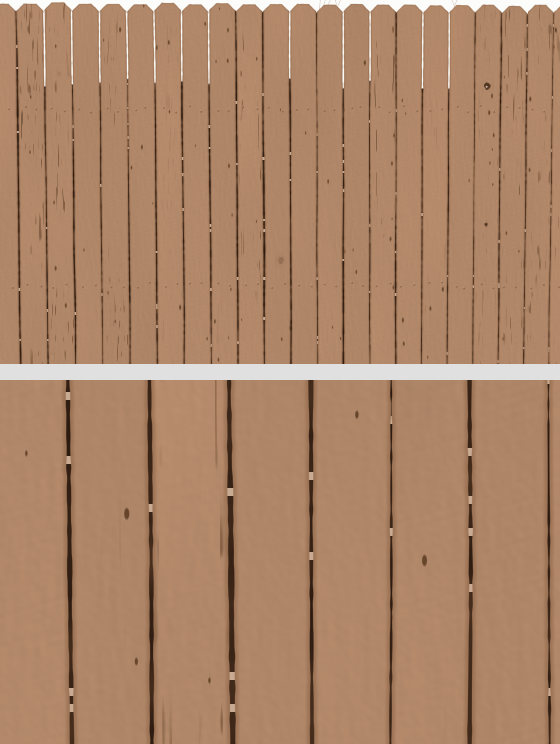
Top: the whole. Bottom: its middle third, enlarged.
This texture is drawn by a Shadertoy shader. Its source:

```glsl
// Painted dog-eared plank fence with narrow, fanning gaps under a white sky.
#define PAINT vec3(.695, .532, .412)
#define EDGE vec3(.58, .42, .30)
#define CRACK vec3(.40, .27, .17)
#define SHADOW vec3(.17, .10, .06)
#define CHIP vec3(.85, .76, .69)
#define SKY vec3(.99, .99, .98)
#define SEAM_TOP vec3(.0286, .0497, .0000846) // start, pitch, narrowing
#define SEAM_BOTTOM vec3(.0365, .0495, .000117)
#define EAR .0135         // size of the cut corners
#define GAP .0013         // half width of an average gap
#define SKY_DEPTH .150    // how far down the sky shows through
#define WEAR 1.0          // strength of cracks and chips

float hash(vec2 p) {
    vec3 q = fract(p.xyx * .1031);
    q += dot(q, q.yzx + 33.33);
    return fract((q.x + q.y) * q.z);
}

float noise(vec2 p) {
    vec2 i = floor(p), f = fract(p);
    f = f * f * (3. - 2. * f);
    return mix(mix(hash(i), hash(i + vec2(1, 0)), f.x),
               mix(hash(i + vec2(0, 1)), hash(i + vec2(1, 1)), f.x), f.y);
}

// Coverage of a shape from its signed distance
float cover(float dist, float px) { return smoothstep(px, -px, dist); }

float seamX(float n, vec3 s) { return s.x + n * (s.y - s.z * n); }

// Surface height of the brushed paint over sawn wood
float relief(vec2 p, float id) {
    float saw = noise(vec2(p.x * 25. + id * 9., (p.y + p.x * .3) * 330.));
    return noise(p * vec2(240., 55.) + id * 17.) + .6 * noise(p * 310.)
         + .5 * saw * step(.5, hash(vec2(id, 41.)));
}

// Knot: x = dark core, y = surrounding rings
vec2 knot(vec2 p, vec2 centre, float r, float px) {
    vec2 v = (p - centre) * vec2(1., .9);
    float len = length(v) + r * .5 * (noise(p * 350.) - .5);
    float rings = (.5 + .5 * cos(len * 1600.)) * smoothstep(r * 3., r, len);
    return vec2(cover(len - r, px), rings);
}

vec3 boardColor(vec2 p, float id, float left, float width, float px) {
    vec2 local = vec2(p.x - left, p.y);
    // Paint tone, soft blotches and side-lit relief
    float tone = 1. + .025 * (hash(vec2(id, 5.)) - .5);
    tone += .04 * (noise(p * vec2(14., 5.) + id * 8.) - .5);
    tone += .035 * (relief(p, id) - relief(p + vec2(.0016, -.0016), id));
    vec3 col = PAINT * tone;

    // Fine cracks along the grain, in patches on the worn boards
    float worn = smoothstep(.25, .9, hash(vec2(id, 23.)));
    float patches = smoothstep(.45, .8, noise(local * vec2(90., 9.) + id * 31.));
    float streak = smoothstep(.72, .92, noise(local * vec2(430., 38.) + id * 57.));
    col = mix(col, CRACK, .65 * WEAR * worn * patches * streak);

    // Scattered dark chips
    vec2 grid = p * vec2(45., 32.), cell = floor(grid);
    vec2 at = .25 + .5 * vec2(hash(cell + 3.), hash(cell + 71.));
    vec2 v = (grid - cell - at) / vec2(45., 32.);
    float size = .0006 + .0013 * hash(cell + 19.);
    float chip = cover(length(v * vec2(1., .45)) - size, px);
    col = mix(col, CRACK, WEAR * chip * step(.91, hash(cell + 47.)));

    // Two rows of nail heads
    for (int row = 0; row < 2; row++) {
        float r = float(row);
        for (int side = 0; side < 2; side++) {
            float s = float(side);
            vec2 jitter = vec2(hash(vec2(id, 3. + r + 2. * s)), hash(vec2(id, 13. + r + 2. * s))) - .5;
            vec2 nail = vec2(width * (.28 + .44 * s), .195 + .315 * r) + jitter * vec2(.008, .012);
            col = mix(col, EDGE * .9, .8 * cover(length(local - nail) - .0016, px));
            col = mix(col, CHIP, .3 * cover(length(local - nail + vec2(.001, .002)) - .0009, px));
        }
    }
    return col;
}

void mainImage(out vec4 fragColor, in vec2 fragCoord) {
    float px = .75 / iResolution.x;
    // x runs right, y runs down from the top; the width is 1
    vec2 p = vec2(fragCoord.x, iResolution.y - fragCoord.y) / iResolution.x;

    // Invert the seam curve to find the board and its nearest seam
    vec3 s = mix(SEAM_TOP, SEAM_BOTTOM, p.y * iResolution.x / iResolution.y);
    float k = (s.y - sqrt(s.y * s.y - 4. * s.z * (p.x - s.x))) / (2. * s.z);
    float id = floor(k), n = floor(k + .5);
    float left = seamX(id, s), width = seamX(id + 1., s) - left;
    float wobble = .0012 * (noise(vec2(n * 7., p.y * 9.)) - .5);
    float fromSeam = abs(p.x - seamX(n, s) - wobble);

    vec3 col = boardColor(p, id, left, width, px);

    // Knots: an open one, a small one and a painted-over one
    vec2 open = knot(p, vec2(.870, .154), .0055, px);
    vec2 small = knot(p, vec2(.868, .401), .0027, px);
    vec2 sealed = knot(p, vec2(.501, .465), .005, px);
    col = mix(col, EDGE, .35 * max(small.y, sealed.y) + .15 * open.y);
    col = mix(col, CRACK * .8, max(max(open.x, small.x), .25 * sealed.x));
    col = mix(col, CHIP, cover(length(p - vec2(.869, .155)) - .0016, px));

    // Gap: sky above, shadow below, bridged here and there by paint
    float open01 = step(.5, n) * step(n, 16.5) * step(.2, hash(vec2(n, 61.)));
    float skyEnd = SKY_DEPTH + .02 * (hash(vec2(n, 67.)) - .5);
    float lit = open01 * cover(p.y - skyEnd, .002);
    float vary = .45 + .6 * hash(vec2(n, 73.)) + .7 * (noise(vec2(n * 11., p.y * 6.)) - .5);
    vary *= mix(1., .75, smoothstep(.6, .9, p.x));
    float ragged = .0006 * (noise(vec2(n * 5., p.y * 160.)) - .5);
    float halfGap = GAP * mix(vary, .95, lit) + ragged;
    col = mix(col, EDGE, .65 * smoothstep(.0035, .0005, fromSeam - halfGap));
    vec3 behind = mix(mix(SHADOW, CRACK, .5 * noise(vec2(n * 3., p.y * 40.))), SKY, lit);
    float bridge = step(.965, hash(vec2(n + 9., floor(p.y * 210.))));
    behind = mix(behind, mix(CHIP, PAINT, .4), bridge * (1. - lit));
    col = mix(col, behind, cover(fromSeam - halfGap, px));

    // Sky with a few bare twigs
    vec3 sky = SKY;
    for (int i = 0; i < 7; i++) {
        float j = float(i), lean = hash(vec2(j, 83.)) - .5;
        float twig = abs(p.x - .572 - .009 * j - step(4.5, j) * .19 - lean * p.y);
        sky = mix(sky, CHIP * .85, .6 * cover(twig - .0005, px));
    }

    // Dog-eared top outline
    float top = .004 + .003 * hash(vec2(id, 89.)) + .004 * p.x;
    float corner = abs(p.x - left - .5 * width) - .5 * width + EAR + top - p.y;
    float outline = max(top - p.y, corner * .707) + .0008 * (noise(p * 200.) - .5);
    col = mix(col, EDGE, .5 * smoothstep(-.0035, 0., outline));
    col = mix(sky, col, cover(outline, px));

    fragColor = vec4(col, 1.);
}
```
